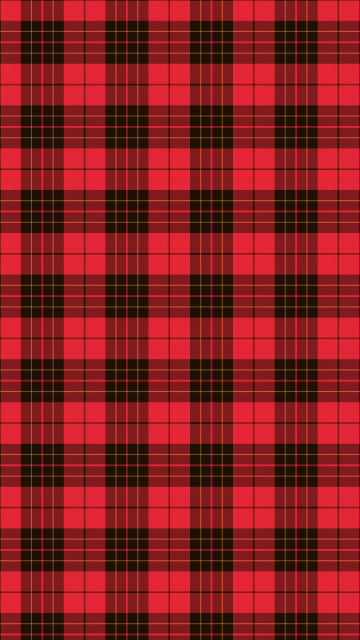
Write a Shadertoy shader that draws this pattern.

```glsl
// Red and black tartan with yellow and red pinstripes, on a square sett.
// One thread sequence colours both warp and weft; the two are blended
// about half and half, with a faint diagonal twill and uneven threads.

#define PERIOD 0.235        // sett size, in canvas widths
#define BAND_HALF 0.254     // half width of the dark band, in setts
#define PIN_OFFSET 0.128    // yellow lines either side of the band centre
#define PIN_WIDTH 0.013
#define CORE_WIDTH 0.021    // red line in the band centre
#define GUARD_WIDTH 0.018   // black line in the red ground
#define THREADS 24.0        // threads per sett
#define TWILL 0.05          // strength of the diagonal weave
#define UNEVEN 0.03         // brightness change between threads
#define RED vec3(0.89, 0.15, 0.21)
#define BLACK vec3(0.12, 0.06, 0.02)
#define YELLOW vec3(0.72, 0.50, 0.20)

float hash(float n) {
    return fract(sin(n * 12.9898) * 43758.5453);
}

// Share of a pixel of width px, at distance d, covered by a stripe
float stripe(float d, float halfWidth, float px) {
    float low = max(d - 0.5 * px, -halfWidth);
    float high = min(d + 0.5 * px, halfWidth);
    return clamp((high - low) / px, 0.0, 1.0);
}

// Yarn colour across one direction; u counts setts
vec3 yarn(float u, float px, float seed) {
    float fromCentre = fract(u) - 0.5;
    float fromEdge = fract(u + 0.5) - 0.5;

    vec3 col = mix(RED, BLACK, stripe(fromCentre, BAND_HALF, px));
    col = mix(col, BLACK, stripe(fromEdge, 0.5 * GUARD_WIDTH, px));
    col = mix(col, YELLOW, stripe(abs(fromCentre) - PIN_OFFSET, 0.5 * PIN_WIDTH, px));
    col = mix(col, RED, stripe(fromCentre, 0.5 * CORE_WIDTH, px));

    float shade = hash(floor(u * THREADS) + seed) - 0.5;
    return col * (1.0 + UNEVEN * shade);
}

void mainImage(out vec4 fragColor, in vec2 fragCoord) {
    // Sett coordinates, measured from the upper left corner
    vec2 fromCorner = vec2(fragCoord.x, iResolution.y - fragCoord.y);
    vec2 sett = fromCorner / (iResolution.x * PERIOD);
    float px = 1.0 / (iResolution.x * PERIOD);

    vec3 warp = yarn(sett.x, px, 3.0);
    vec3 weft = yarn(sett.y, px, 71.0);

    // Diagonal twill, faded out where threads are too fine to resolve
    float resolved = 1.0 - smoothstep(0.35, 0.6, px * THREADS);
    float twill = sin(6.28318 * THREADS * (sett.x + sett.y));
    vec3 cloth = mix(warp, weft, 0.5 + TWILL * resolved * twill);

    fragColor = vec4(cloth, 1.0);
}
```
